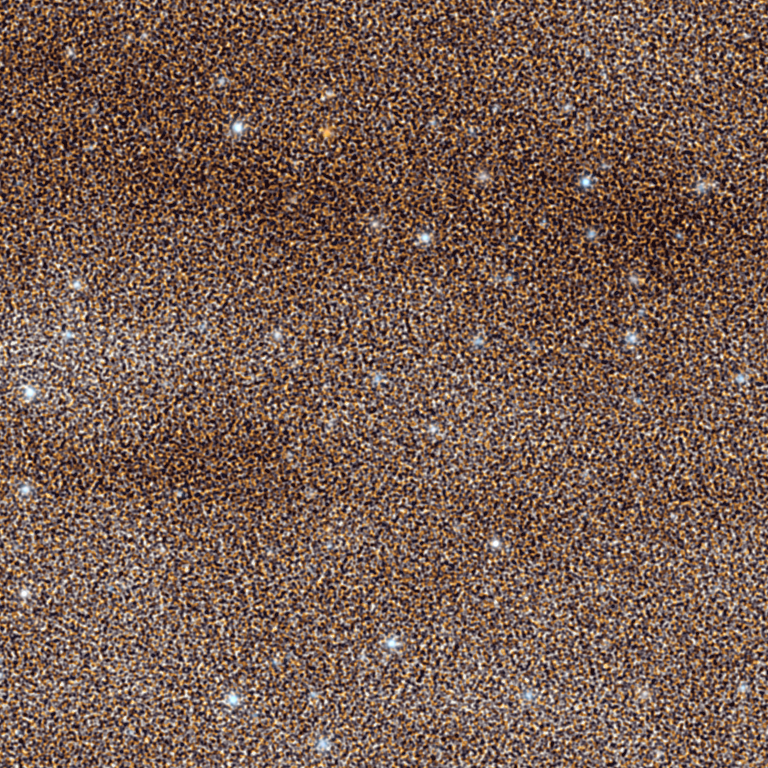
A three.js fragment shader for this texture:

```glsl
// Dense star field: fine warm and cool grains crossed by brown dust lanes.
// Rotated gradient noises set the tone, others pick the warm or cool colour
// ramp, and jittered cells scatter the blue-white foreground stars.

#define GRAIN_FREQ 182.0
#define CLUMP_FREQ 75.0
#define TINT_FREQ 150.0
#define TONE_MEAN 0.40
#define GRAIN_CONTRAST 0.92
#define CLUMP_CONTRAST 0.26
#define TINT_SOFTNESS 0.22
#define DUST_DARKEN 0.12
#define DUST_WARMTH 0.17
#define STAR_CELLS 15.0
#define FAINT_CELLS 42.0

varying vec2 vUv;

float hash(vec2 p) {
  return fract(sin(dot(p, vec2(127.1, 311.7))) * 43758.5453);
}

vec2 gradient(vec2 cell) {
  float angle = 6.28318 * hash(cell);
  return vec2(cos(angle), sin(angle));
}

// Gradient noise, centred on zero
float noise(vec2 p) {
  vec2 i = floor(p);
  vec2 f = p - i;
  vec2 u = f * f * f * (f * (f * 6.0 - 15.0) + 10.0);
  vec2 e = vec2(1.0, 0.0);
  float low = mix(dot(gradient(i), f), dot(gradient(i + e), f - e), u.x);
  float high = mix(dot(gradient(i + e.yx), f - e.yx),
                   dot(gradient(i + e.xx), f - e.xx), u.x);
  return mix(low, high, u.y);
}

vec2 rotate(vec2 p, float angle) {
  float c = cos(angle);
  float s = sin(angle);
  return vec2(c * p.x - s * p.y, s * p.x + c * p.y);
}

// Two overlaid lattices hide the grid directions
float grain(vec2 p) {
  float a = noise(rotate(p, 0.5) + 17.3);
  float b = noise(rotate(p, 1.3) * 1.15 + 71.9);
  return (a + b) * 0.7071;
}

float softBlob(vec2 p, vec2 centre, vec2 size) {
  vec2 d = (p - centre) / size;
  return exp(-dot(d, d));
}

// Broad dust: positive in brown lanes, negative in pale haze
float dust(vec2 p) {
  vec2 q = p + 0.06 * vec2(noise(p * 6.0), noise(p * 6.0 + 9.0));
  float d = 0.8 * softBlob(q, vec2(0.45, 0.76), vec2(0.55, 0.09));
  d += 0.8 * softBlob(q, vec2(0.82, 0.65), vec2(0.22, 0.13));
  d += 1.0 * softBlob(q, vec2(0.23, 0.38), vec2(0.20, 0.055));
  d += 0.5 * softBlob(q, vec2(0.70, 0.30), vec2(0.14, 0.05));
  d += 0.6 * softBlob(q, vec2(0.12, 0.87), vec2(0.30, 0.14));
  d -= 0.6 * softBlob(q, vec2(0.08, 0.57), vec2(0.22, 0.08));
  d += 0.6 * noise(p * vec2(4.0, 7.0) + 3.0) + 0.5 * noise(p * 19.0);
  return d + 0.5 * (p.y - 0.6);
}

// Colour ramp with stops at 0, 0.3, 0.6 and 1
vec3 ramp(float t, vec3 shadow, vec3 middle, vec3 light, vec3 peak) {
  vec3 c = mix(shadow, middle, clamp(t / 0.3, 0.0, 1.0));
  c = mix(c, light, clamp((t - 0.3) / 0.3, 0.0, 1.0));
  return mix(c, peak, clamp((t - 0.6) / 0.4, 0.0, 1.0));
}

// One possible star per cell, in loose groups, returned as coloured light
vec3 stars(vec2 p, float cells, float chance, float radius, float power) {
  vec2 cell = floor(p * cells);
  float group = 1.0 + 2.0 * noise(cell / cells * 5.0 + 40.0);
  float present = step(hash(cell + 5.7), chance * group);
  vec2 jitter = vec2(hash(cell + 31.4), hash(cell + 83.2));
  vec2 d = p - (cell + 0.3 + 0.4 * jitter) / cells;
  float size = radius * mix(0.7, 1.3, hash(cell + 47.1));
  float core = exp(-dot(d, d) / (size * size));
  float halo = 0.35 * exp(-dot(d, d) / (6.0 * size * size));
  vec3 blueWhite = mix(vec3(0.5, 0.8, 1.0), vec3(0.95), hash(cell + 11.8));
  vec3 tint = mix(blueWhite, vec3(1.0, 0.62, 0.2), step(0.93, hash(cell + 61.5)));
  return present * power * mix(0.5, 1.0, hash(cell + 23.6)) * (core + halo) * tint;
}

void main() {
  vec2 p = vUv;
  float lane = dust(p) - 0.25;

  // Grain tone and tint, both shifted by the dust
  float tone = TONE_MEAN + GRAIN_CONTRAST * grain(p * GRAIN_FREQ);
  tone += CLUMP_CONTRAST * grain(p * CLUMP_FREQ + 37.0) - DUST_DARKEN * lane;
  float tint = grain(p * TINT_FREQ + 211.0) + DUST_WARMTH * lane;
  float warmth = smoothstep(-TINT_SOFTNESS, TINT_SOFTNESS, tint);

  vec3 warm = ramp(tone, vec3(0.10, 0.04, 0.06), vec3(0.37, 0.23, 0.17),
                   vec3(0.73, 0.48, 0.21), vec3(1.0, 0.86, 0.56));
  vec3 cool = ramp(tone, vec3(0.09, 0.07, 0.14), vec3(0.34, 0.29, 0.33),
                   vec3(0.60, 0.56, 0.56), vec3(0.95, 0.94, 0.90));
  vec3 color = mix(cool, warm, warmth);

  // Foreground stars, screened over the grains
  vec3 glow = stars(p, STAR_CELLS, 0.13, 0.0052, 1.1);
  glow += stars(p + 0.37, FAINT_CELLS, 0.06, 0.0030, 0.7);
  color = 1.0 - (1.0 - color) * (1.0 - clamp(glow, 0.0, 1.0));

  gl_FragColor = vec4(color, 1.0);
}
```
